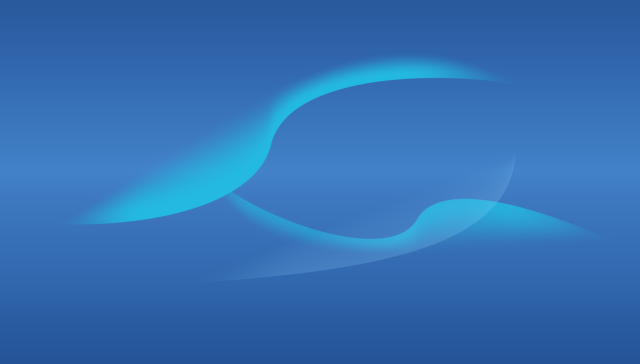
This background is drawn by a Shadertoy shader. Its source:

```glsl
const float ASPECT = 1.7534;
const vec3 CYAN = vec3(0.135, 0.735, 0.885);
const vec3 PALE = vec3(0.55, 0.83, 1.0);
const float UPPER_STRENGTH = 0.96;
const float LOWER_STRENGTH = 0.82;
const float LOWER_TAIL = 0.55;
const float VEIL_STRENGTH = 0.22;

// Backdrop stops: colour and height
const int STOPS = 7;
const vec4 BACKDROP[STOPS] = vec4[STOPS](
    vec4(0.145, 0.325, 0.590, 0.00),
    vec4(0.160, 0.365, 0.635, 0.12),
    vec4(0.190, 0.400, 0.675, 0.21),
    vec4(0.240, 0.470, 0.750, 0.45),
    vec4(0.260, 0.510, 0.785, 0.53),
    vec4(0.190, 0.400, 0.680, 0.83),
    vec4(0.155, 0.350, 0.610, 1.00));

vec3 backdrop(float y) {
    vec3 colour = BACKDROP[0].rgb;
    for (int i = 1; i < STOPS; i++) {
        float t = (y - BACKDROP[i - 1].w) / (BACKDROP[i].w - BACKDROP[i - 1].w);
        colour = mix(colour, BACKDROP[i].rgb, clamp(t, 0.0, 1.0));
    }
    return colour;
}

vec2 bezier(vec2 a, vec2 b, vec2 c, vec2 d, float t) {
    float s = 1.0 - t;
    return s * s * s * a + 3.0 * s * t * (s * b + t * c) + t * t * t * d;
}

// Height and slope of a cubic that runs left to right, found by bisection
vec2 curveAt(float x, vec2 a, vec2 b, vec2 c, vec2 d) {
    float low = 0.0, high = 1.0;
    for (int i = 0; i < 18; i++) {
        float mid = 0.5 * (low + high);
        if (bezier(a, b, c, d, mid).x < x) low = mid;
        else high = mid;
    }
    float t = 0.5 * (low + high), s = 1.0 - t;
    vec2 tangent = s * s * (b - a) + 2.0 * s * t * (c - b) + t * t * (d - c);
    return vec2(bezier(a, b, c, d, t).y, tangent.y / max(tangent.x, 0.001));
}

// Crisp on one edge; side is +1 above it and -1 below it
float coverage(float y, vec2 edge, float side, float pixel) {
    float gap = side * (y - edge.x) / sqrt(1.0 + edge.y * edge.y);
    return smoothstep(-pixel, pixel, gap);
}

// 1 at the crisp edge, falling to 0 at the outer limit
float falloff(float y, float edge, float outer, float side) {
    float span = max(side * (outer - edge), 0.0001);
    return clamp(1.0 - side * (y - edge) / span, 0.0, 1.0);
}

float upperRibbon(vec2 p, float pixel) {
    vec2 start = vec2(0.148, 0.384), bend = vec2(0.742, 0.600), end = vec2(1.438, 0.763);
    vec2 edge = p.x < bend.x
        ? curveAt(p.x, start, vec2(0.457, 0.374), vec2(0.703, 0.452), bend)
        : curveAt(p.x, bend, vec2(0.788, 0.806), vec2(1.233, 0.806), end);
    float outer = curveAt(p.x, start, vec2(0.525, 0.607), vec2(0.982, 1.057), end).x;
    float glow = smoothstep(0.0, 0.85, falloff(p.y, edge.x, outer, 1.0));
    float ends = smoothstep(start.x, 0.39, p.x) * (1.0 - smoothstep(1.10, end.x, p.x));
    return UPPER_STRENGTH * glow * ends * coverage(p.y, edge, 1.0, pixel);
}

float lowerRibbon(vec2 p, float pixel) {
    vec2 start = vec2(0.559, 0.537), bend = vec2(1.142, 0.397), end = vec2(1.689, 0.333);
    vec2 edge = p.x < bend.x
        ? curveAt(p.x, start, vec2(0.651, 0.422), vec2(1.062, 0.258), bend)
        : curveAt(p.x, bend, vec2(1.205, 0.509), vec2(1.461, 0.438), end);
    float outer = curveAt(p.x, start, vec2(0.685, 0.201), vec2(1.187, 0.304), end).x;
    float glow = smoothstep(0.0, 0.95, falloff(p.y, edge.x, outer, -1.0));
    float ends = smoothstep(start.x, 0.68, p.x) * (1.0 - smoothstep(1.38, end.x, p.x));
    float strength = mix(LOWER_TAIL, LOWER_STRENGTH, smoothstep(0.9, 1.2, p.x));
    return strength * glow * ends * coverage(p.y, edge, -1.0, pixel);
}

// Pale veil between a curve and its chord
float veil(vec2 p, float pixel) {
    vec2 start = vec2(0.491, 0.219), end = vec2(1.411, 0.578);
    vec2 edge = curveAt(p.x, start, vec2(0.913, 0.251), vec2(1.402, 0.288), end);
    float chord = mix(start.y, end.y, (p.x - start.x) / (end.x - start.x));
    float fade = falloff(p.y, edge.x, chord, 1.0);
    float ends = smoothstep(start.x, 0.85, p.x) * (1.0 - smoothstep(end.x - pixel, end.x + pixel, p.x));
    return VEIL_STRENGTH * fade * ends * coverage(p.y, edge, 1.0, pixel);
}

void mainImage(out vec4 fragColor, in vec2 fragCoord) {
    vec2 p = fragCoord / iResolution.xy * vec2(ASPECT, 1.0);
    float pixel = 0.75 / iResolution.y;

    vec3 colour = backdrop(p.y);
    colour = mix(colour, CYAN, upperRibbon(p, pixel));
    colour = mix(colour, CYAN, lowerRibbon(p, pixel));
    colour = mix(colour, PALE, veil(p, pixel));
    fragColor = vec4(colour, 1.0);
}
```
